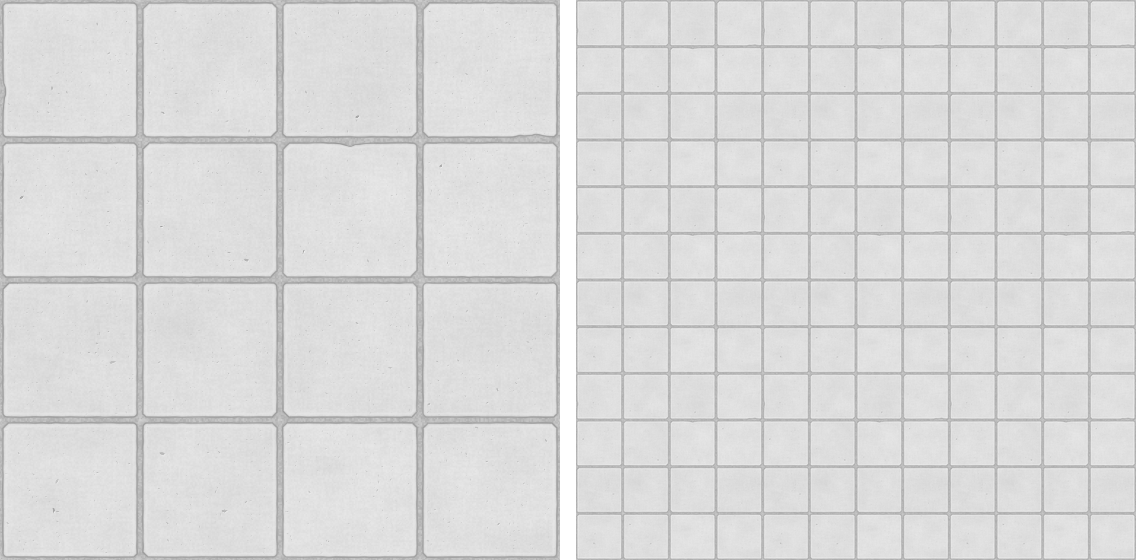
Left, the tile; right, the same tile 3 across and 3 down.
Reproduce this texture procedurally as a Shadertoy shader.

```glsl
const float TILES = 4.0;            // repeats across and down
const float HALF_SIZE = 0.479;      // half tile width, in tile pitches
const float CORNER_RADIUS = 0.03;
const float SEAM_WIDTH = 0.0065;    // dark line between tile and grout
const float BEVEL_INSET = 0.024;    // light ridge inside the edge
const float BEVEL_WIDTH = 0.008;
const float CORNER_WEAR = 0.03;
const float CHIP_DEPTH = 0.022;
const float CHIP_CHANCE = 0.4;
const vec3 TILE_COLOR = vec3(0.873);
const vec3 RIDGE_COLOR = vec3(0.905);
const vec3 GROUT_COLOR = vec3(0.74);
const vec3 CROSSING_COLOR = vec3(0.81);
const vec3 SEAM_COLOR = vec3(0.60);
const vec3 PIT_COLOR = vec3(0.56);

float hash(vec2 p) {
    vec3 v = fract(vec3(p.xyx) * 0.1031);
    v += dot(v, v.yzx + 33.33);
    return fract((v.x + v.y) * v.z);
}

// Value noise on a grid of period cells that wraps over the canvas
float noise(vec2 uv, vec2 period) {
    vec2 p = uv * period, i = floor(p), f = fract(p);
    f = f * f * (3.0 - 2.0 * f);
    vec2 a = mod(i, period), b = mod(i + 1.0, period);
    return mix(mix(hash(a), hash(vec2(b.x, a.y)), f.x),
               mix(hash(vec2(a.x, b.y)), hash(b), f.x), f.y);
}

float fbm(vec2 uv, vec2 period) {
    float sum = 0.0, weight = 0.5;
    for (int i = 0; i < 5; i++) {
        sum += weight * noise(uv, period);
        period *= 2.0;
        weight *= 0.55;
    }
    return sum;
}

// Ragged elongated pits, at most one per grid cell
float pits(vec2 uv, float cells, float chance, float size) {
    vec2 p = uv * cells, id = mod(floor(p), cells);
    vec2 center = 0.3 + 0.4 * vec2(hash(id + 11.3), hash(id + 47.9));
    float angle = 3.1416 * hash(id + 71.7), c = cos(angle), s = sin(angle);
    vec2 q = mat2(c, -s, s, c) * (fract(p) - center);
    float radius = size * (0.5 + 0.5 * hash(id + 23.1));
    float ragged = (noise(uv, vec2(256.0)) - 0.5) * radius;
    float d = length(q * vec2(1.0, 2.2)) - radius + ragged;
    float soft = 0.8 * cells / iResolution.y;
    float shown = step(hash(id + 5.7), chance) * (0.4 + 0.6 * hash(id + 91.3));
    return shown * (1.0 - smoothstep(-soft, soft, d));
}

float allPits(vec2 uv) {
    float fine = pits(uv, 128.0, 0.13, 0.20);
    float medium = pits(uv + 0.37, 56.0, 0.07, 0.13);
    float large = pits(uv + 0.13, 20.0, 0.07, 0.10);
    return max(0.4 * fine, max(0.6 * medium, large));
}

float roundedBox(vec2 q) {
    vec2 a = abs(q) - HALF_SIZE + CORNER_RADIUS;
    return length(max(a, 0.0)) + min(max(a.x, a.y), 0.0) - CORNER_RADIUS;
}

// Shallow chip on one side of some tiles
float edgeChip(vec2 q, vec2 id, vec2 uv) {
    vec2 side = hash(id + 3.1) < 0.5 ? q : q.yx;
    side.y *= hash(id + 8.6) < 0.6 ? 1.0 : -1.0;
    float along = (side.x - 0.7 * (hash(id + 17.2) - 0.5)) / 0.09;
    float reach = 1.0 - smoothstep(-0.47, -0.40, side.y);
    float ragged = 0.3 + noise(uv, vec2(96.0));
    return step(hash(id + 29.4), CHIP_CHANCE) * CHIP_DEPTH * ragged * reach * exp(-along * along);
}

float band(float d, float width) {
    return exp(-d * d / (width * width));
}

void mainImage(out vec4 fragColor, in vec2 fragCoord) {
    vec2 uv = fragCoord / iResolution.xy;
    vec2 id = floor(uv * TILES), q = fract(uv * TILES) - 0.5;
    float soft = max(0.003, TILES / iResolution.y);

    // Worn tile outline
    float outline = roundedBox(q);
    float wear = hash(id * 2.0 + step(0.0, q) + 61.0);
    float cornerSum = 2.0 * HALF_SIZE - 0.586 * CORNER_RADIUS - CORNER_WEAR * wear * wear;
    float d = max(outline, 0.707 * (abs(q.x) + abs(q.y) - cornerSum));
    d += 0.004 * (noise(uv, vec2(80.0)) - 0.5) + edgeChip(q, id, uv);

    // Concrete face: clouds, faint weave and grain
    float clouds = fbm(uv, vec2(12.0)) - 0.55;
    float weave = noise(uv, vec2(40.0, 240.0)) + noise(uv, vec2(240.0, 40.0)) - 1.0;
    float grain = noise(uv, vec2(384.0)) - 0.5;
    vec3 face = TILE_COLOR + 0.045 * clouds + 0.012 * weave + 0.028 * grain;
    face += 0.012 * (hash(id + 37.0) - 0.5);

    // Pits with a lit lower rim
    float pit = allPits(uv);
    face += 0.06 * max(allPits(uv + vec2(-0.0012, 0.0015)) - pit, 0.0);
    face = mix(face, PIT_COLOR, 0.8 * pit);

    // Bevel ridge
    float ridge = band(d + BEVEL_INSET, BEVEL_WIDTH) * (0.5 + 0.5 * noise(uv, vec2(64.0)));
    face = mix(face, RIDGE_COLOR, 0.75 * ridge);

    // Grout and its dark seams
    vec3 grout = mix(GROUT_COLOR, CROSSING_COLOR, smoothstep(0.023, 0.042, outline));
    grout += 0.09 * grain + 0.05 * (noise(uv, vec2(160.0)) - 0.5);
    vec3 color = mix(face, grout, smoothstep(-soft, soft, d));
    float seam = band(d, SEAM_WIDTH) * (0.7 + 0.3 * noise(uv, vec2(48.0)));
    color = mix(color, SEAM_COLOR, seam);
    fragColor = vec4(color, 1.0);
}
```
